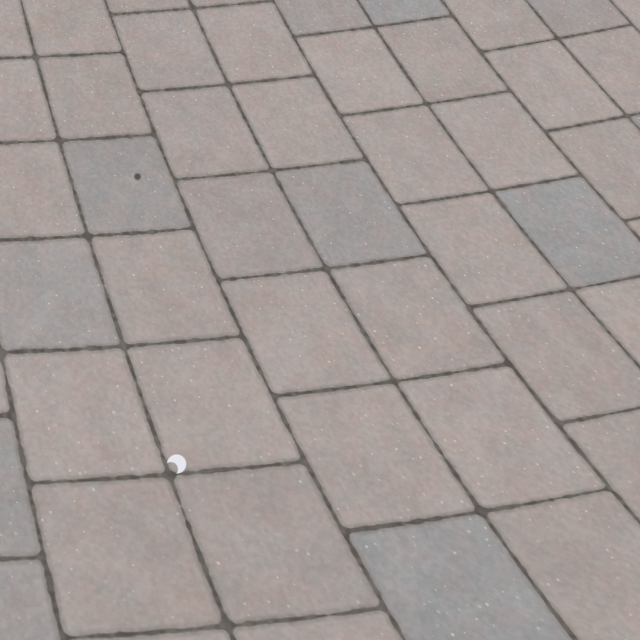
Reproduce this texture procedurally as a Shadertoy shader.

```glsl
// Grey concrete pavers seen at a slant: pairs of columns, each pair shifted by
// half a block. A curved perspective map turns canvas points into block units;
// rounded edge distances give the joints, hashed noise gives tint, grain and wear.

const vec3 FACE_COLOR   = vec3(0.652, 0.628, 0.617);
const vec3 WARM_TINT    = vec3(0.014, -0.002, -0.006);
const vec3 COOL_TINT    = vec3(-0.042, -0.027, -0.014);
const vec3 BEVEL_COLOR  = vec3(0.555, 0.535, 0.520);
const vec3 JOINT_COLOR  = vec3(0.385, 0.365, 0.345);
const vec3 SPECK_COLOR  = vec3(0.800, 0.770, 0.745);
const vec3 CHIP_COLOR   = vec3(0.900, 0.910, 0.930);
const vec3 PEBBLE_COLOR = vec3(0.300, 0.280, 0.280);

const float JOINT_WIDTH   = 0.0145;  // half width, in block widths
const float BEVEL_WIDTH   = 0.058;   // in block widths
const float CORNER_RADIUS = 0.065;   // in block widths
const float EDGE_WEAR     = 0.024;   // in block widths
const float GRAIN         = 0.075;
const float MOTTLE        = 0.055;
const float SPECK_SHARE   = 0.16;
const vec2 CHIP_CENTER    = vec2(0.276, 0.275);
const vec2 PEBBLE_CENTER  = vec2(0.215, 0.724);

// Integer hash, 0 to 1
float hash(vec2 cell, uint seed) {
    uvec2 k = uvec2(ivec2(floor(cell)));
    uint h = k.x * 1597334677u ^ k.y * 3812015801u ^ seed * 2654435769u;
    h = (h ^ (h >> 16)) * 2246822519u;
    h = (h ^ (h >> 13)) * 3266489917u;
    return float((h ^ (h >> 16)) >> 8) / 16777216.0;
}

float noise(vec2 p, uint seed) {
    vec2 i = floor(p), f = fract(p);
    f = f * f * (3.0 - 2.0 * f);
    return mix(mix(hash(i, seed), hash(i + vec2(1, 0), seed), f.x),
               mix(hash(i + vec2(0, 1), seed), hash(i + vec2(1, 1), seed), f.x), f.y);
}

float fbm(vec2 p, uint seed) {
    float sum = 0.0, weight = 0.5;
    for (int i = 0; i < 4; i++) {
        sum += weight * noise(p, seed + uint(i));
        p = p * 2.03 + 7.3;
        weight *= 0.5;
    }
    return sum / 0.9375;
}

// Canvas point to (column, row) in block units, rows growing towards the viewer
vec2 paving(vec2 p) {
    float depth = 1.0 - p.y;
    float origin = 0.164 + depth * (0.350 + 0.118 * depth);
    float width = 0.1315 + depth * (0.093 + 0.0425 * depth);
    float bend = depth + p.x * (0.035 + 0.0845 * p.x);
    return vec2((p.x - origin) / width, (bend - 0.03125) / (0.1143 + 0.062 * bend));
}

// Soft disc coverage
float disc(vec2 p, float radius, float soft) {
    return 1.0 - smoothstep(radius - soft, radius + soft, length(p));
}

void mainImage(out vec4 fragColor, in vec2 fragCoord) {
    vec2 p = fragCoord / iResolution.xy;
    float pixel = 1.0 / iResolution.y;

    // Block coordinates and the canvas length of one block along each axis
    vec2 grid = paving(p);
    const float STEP = 0.001;
    vec2 slopeX = (paving(p + vec2(STEP, 0)) - grid) / STEP;
    vec2 slopeY = (paving(p + vec2(0, STEP)) - grid) / STEP;
    vec2 size = inversesqrt(slopeX * slopeX + slopeY * slopeY);

    // Half-block shift on every second pair of columns
    vec2 shifted = grid + vec2(0, 0.5 * mod(floor(grid.x * 0.5), 2.0));
    vec2 block = floor(shifted);
    vec2 edge = (0.5 - abs(fract(shifted) - 0.5)) * size;

    // Worn, rounded distance to the joint
    float radius = CORNER_RADIUS * size.x;
    float dist = radius - length(max(radius - edge, 0.0));
    dist = min(dist, min(edge.x, edge.y));
    dist += EDGE_WEAR * size.x * (fbm(grid * 15.0, 11u) - 0.5);

    // Face: block tint, mottling and grain
    float tone = hash(block, 1u);
    vec3 color = FACE_COLOR + 0.022 * (hash(block, 2u) - 0.5);
    color += mix(WARM_TINT, COOL_TINT, smoothstep(0.55, 1.0, tone));
    color += MOTTLE * (fbm(grid * 5.0, 21u) - 0.5);
    color += WARM_TINT * 2.0 * (noise(grid * 9.0, 31u) - 0.5);
    color += GRAIN * (fbm(grid * 34.0, 41u) - 0.5);

    // Scattered pale aggregate
    vec2 speckGrid = grid * 15.0;
    vec2 speckCell = floor(speckGrid);
    vec2 jitter = 0.25 + 0.5 * vec2(hash(speckCell, 51u), hash(speckCell, 52u));
    float speckSize = mix(0.06, 0.17, hash(speckCell, 53u));
    float speck = disc(speckGrid - speckCell - jitter, speckSize, 0.08);
    speck *= step(1.0 - SPECK_SHARE, hash(speckCell, 54u));
    color = mix(color, SPECK_COLOR, speck * (0.25 + 0.6 * hash(speckCell, 55u)));

    // Bevel and dirt-filled joint
    float dirt = fbm(grid * 6.0, 61u);
    float bevel = 1.0 - smoothstep(0.3 * BEVEL_WIDTH, BEVEL_WIDTH, dist / size.x);
    color = mix(color, BEVEL_COLOR + GRAIN * (noise(grid * 40.0, 71u) - 0.5), bevel * (0.45 + 0.6 * dirt));
    float jointWidth = JOINT_WIDTH * size.x * (0.65 + 0.7 * dirt);
    float soft = max(0.009 * size.x, pixel);
    float joint = 1.0 - smoothstep(jointWidth - soft, jointWidth + soft, dist);
    color = mix(color, JOINT_COLOR + 0.12 * (noise(grid * 30.0, 81u) - 0.5), joint * 0.92);

    // Litter: a pale crescent chip and a dark pebble
    vec2 chip = p - CHIP_CENTER;
    float crescent = disc(chip, 0.015, pixel) * (1.0 - disc(chip + vec2(0.009, 0.008), 0.011, pixel));
    color = mix(color, CHIP_COLOR, crescent);
    color = mix(color, PEBBLE_COLOR, 0.85 * disc(p - PEBBLE_CENTER, 0.005, 1.5 * pixel));

    fragColor = vec4(clamp(color, 0.0, 1.0), 1.0);
}
```
